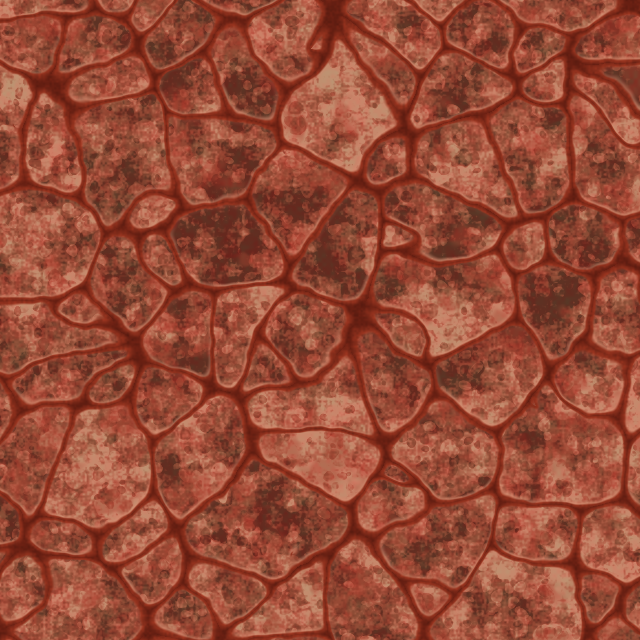
This texture is drawn by a Shadertoy shader. Its source:

```glsl
// Rounded, mottled red stones set in dark red mortar.
// Stones are an additively weighted Voronoi diagram with softened corners;
// their faces are painted with layered translucent dabs and a woven grain.

const float STONE_GRID = 9.0;       // stone seeds across the canvas
const float SEED_JITTER = 0.92;
const float MAX_WEIGHT = 0.72;      // spread of stone sizes
const float CORNER_SHARPNESS = 16.0;
const float MORTAR_HALF = 0.038;    // in grid cells
const float EDGE_SOFTNESS = 0.017;
const float RIM_WIDTH = 0.06;
const float TONE_CONTRAST = 1.75;
const float GRAIN_STRENGTH = 0.42;

const vec3 MORTAR_DARK = vec3(0.40, 0.12, 0.07);
const vec3 MORTAR_RED = vec3(0.58, 0.20, 0.12);
const vec3 STONE_DARK = vec3(0.38, 0.18, 0.13);
const vec3 STONE_MID = vec3(0.57, 0.28, 0.20);
const vec3 STONE_LIGHT = vec3(0.70, 0.37, 0.28);
const vec3 STONE_PALE = vec3(0.78, 0.53, 0.42);
const vec3 STONE_RED = vec3(0.65, 0.25, 0.18);
const vec3 RIM_COLOR = vec3(0.83, 0.55, 0.44);
const vec3 HUE_SHIFT = vec3(0.08, -0.09, -0.05); // olive to rose

// Integer hash: three random values in 0..1 per cell and seed
vec3 hash3(vec2 cell, int seed) {
    uvec3 v = uvec3(ivec3(ivec2(cell), seed)) * 1664525u + 1013904223u;
    v.x += v.y * v.z; v.y += v.z * v.x; v.z += v.x * v.y;
    v ^= v >> 16u;
    v.x += v.y * v.z; v.y += v.z * v.x; v.z += v.x * v.y;
    return vec3(v >> 8u) / 16777216.0;
}

float noise(vec2 p, int seed) {
    vec2 i = floor(p), f = fract(p);
    f = f * f * (3.0 - 2.0 * f);
    float low = mix(hash3(i, seed).x, hash3(i + vec2(1, 0), seed).x, f.x);
    float high = mix(hash3(i + vec2(0, 1), seed).x, hash3(i + vec2(1, 1), seed).x, f.x);
    return mix(low, high, f.y);
}

float fbm(vec2 p, int seed) {
    return 0.55 * noise(p, seed) + 0.3 * noise(p * 2.1, seed + 1) + 0.15 * noise(p * 4.3, seed + 2);
}

// Seed of one grid cell: xy is its centre, z its size weight
vec3 stoneSeed(vec2 cell) {
    vec3 h = hash3(cell, 1);
    return vec3(cell + 0.5 + SEED_JITTER * (h.xy - 0.5), MAX_WEIGHT * h.z);
}

// Distance to the stone's edge; also its cell and the inward edge normal
float stoneEdge(vec2 p, out vec2 id, out vec2 inward) {
    vec2 base = floor(p), nearDir = vec2(0.0);
    float nearest = 1e5;
    for (int k = 0; k < 25; k++) {
        vec2 cell = base + vec2(k % 5 - 2, k / 5 - 2);
        vec3 s = stoneSeed(cell);
        vec2 d = p - s.xy;
        float dist = length(d) - s.z;
        if (dist < nearest) {
            nearest = dist;
            id = cell;
            nearDir = d / max(length(d), 1e-4);
        }
    }
    float total = 1e-9;
    inward = vec2(0.0);
    for (int k = 0; k < 25; k++) {
        vec2 cell = base + vec2(k % 5 - 2, k / 5 - 2);
        if (cell == id) continue;
        vec3 s = stoneSeed(cell);
        vec2 d = p - s.xy;
        vec2 slope = d / max(length(d), 1e-4) - nearDir;
        float edge = (length(d) - s.z - nearest) / max(length(slope), 0.25);
        float w = exp(-CORNER_SHARPNESS * edge);
        total += w;
        inward += w * slope;
    }
    inward /= max(length(inward), 1e-6);
    return -log(total) / CORNER_SHARPNESS;
}

// Paints one layer of translucent round dabs over a tone
float dabs(float tone, vec2 p, float opacity, int seed) {
    vec2 base = floor(p);
    for (int k = 0; k < 9; k++) {
        vec2 cell = base + vec2(k % 3 - 1, k / 3 - 1);
        vec3 h = hash3(cell, seed);
        float radius = mix(0.3, 0.7, fract(h.z * 17.0));
        float cover = 1.0 - smoothstep(radius - 0.12, radius, length(p - cell - h.xy));
        tone = mix(tone, h.z, cover * opacity);
    }
    return tone;
}

vec3 stoneRamp(float t) {
    vec3 c = mix(STONE_DARK, STONE_MID, smoothstep(0.0, 0.42, t));
    c = mix(c, STONE_LIGHT, smoothstep(0.38, 0.7, t));
    return mix(c, STONE_PALE, smoothstep(0.62, 1.0, t));
}

void mainImage(out vec4 fragColor, in vec2 fragCoord) {
    vec2 uv = fragCoord / iResolution.y;

    // Stone layout, slightly warped
    vec2 warp = vec2(noise(uv * 10.0, 20), noise(uv * 10.0, 21)) - 0.5;
    vec2 ripple = vec2(noise(uv * 60.0, 22), noise(uv * 60.0, 23)) - 0.5;
    vec2 id, inward;
    float edge = stoneEdge(uv * STONE_GRID + 0.35 * warp + 0.05 * ripple, id, inward);
    vec3 stone = hash3(id, 5);

    // Mottled stone face
    vec2 q = uv + stone.xy * 6.0 + 0.008 * ripple;
    float tone = fbm(q * 13.0, 30);
    tone = dabs(tone, q * 18.0, 0.3, 40);
    tone = dabs(tone, q * 33.0, 0.38, 41);
    tone = dabs(tone, q * 66.0, 0.3, 42);
    tone = 0.52 + TONE_CONTRAST * (tone - 0.5) + 0.3 * (stone.z - 0.5);
    tone -= 0.25 * smoothstep(0.55, 0.8, fbm(q * 8.0, 50));

    // Woven grain of short crossing streaks
    float weave = noise(uv * vec2(70.0, 260.0), 60) + noise(uv * vec2(260.0, 70.0), 61) - 1.0;
    float grain = 0.5 * weave + 0.8 * (noise(uv * 290.0, 62) - 0.5);
    vec3 face = stoneRamp(tone + GRAIN_STRENGTH * grain);
    face = mix(face, STONE_RED, 0.45 * smoothstep(0.54, 0.75, fbm(q * 24.0, 70)));
    face += HUE_SHIFT * (dabs(0.5, q * 27.0, 0.5, 90) - 0.5 + 0.5 * (noise(uv * 150.0, 91) - 0.5));

    // Pale rim, strongest along the lower edges
    float inside = edge - MORTAR_HALF;
    float rim = 1.0 - smoothstep(0.0, RIM_WIDTH, inside);
    float rimLight = mix(0.12, 0.9, smoothstep(-0.2, 0.9, inward.y));
    face = mix(face, RIM_COLOR, rim * rimLight * (0.4 + 0.6 * noise(uv * 40.0, 80)));

    // Mortar, darker where the joints widen
    vec3 mortar = mix(MORTAR_DARK, MORTAR_RED, smoothstep(-0.04, 0.04, edge));
    mortar *= 1.0 + 0.4 * GRAIN_STRENGTH * grain;

    vec3 color = mix(mortar, face, smoothstep(-EDGE_SOFTNESS, EDGE_SOFTNESS, inside));
    fragColor = vec4(color, 1.0);
}
```
